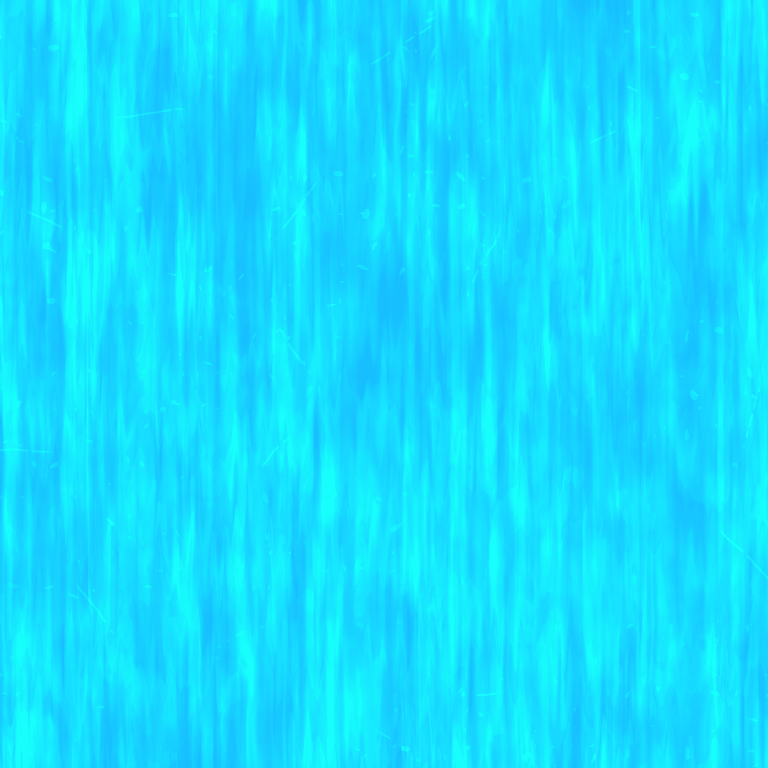
Reproduce this texture procedurally as a Shadertoy shader.

```glsl
float hash(vec2 p) {
    return fract(sin(dot(p, vec2(127.1, 311.7))) * 43758.5453);
}

float noise(vec2 p) {
    vec2 i = floor(p), f = fract(p);
    f = f * f * (3.0 - 2.0 * f);
    return mix(mix(hash(i), hash(i + vec2(1, 0)), f.x),
               mix(hash(i + vec2(0, 1)), hash(i + vec2(1, 1)), f.x), f.y);
}

float fbm(vec2 p) {
    float sum = 0.0, amp = 0.533;
    for (int i = 0; i < 4; i++) {
        sum += amp * noise(p);
        p = p * 2.03 + 17.3;
        amp *= 0.5;
    }
    return sum;
}

// One vertical strand: its tone changes along y from a random start
float strand(float column, float y, float seed) {
    float t = y + 40.0 * hash(vec2(column, seed));
    float i = floor(t);
    return mix(hash(vec2(column, i + seed)), hash(vec2(column, i + 1.0 + seed)),
               smoothstep(0.25, 0.75, t - i));
}

// Neighbouring strands; some meet at a crisp edge, some blend
float streaks(vec2 p, float scale, float seed) {
    p.x *= scale;
    float column = floor(p.x);
    float blend = hash(vec2(column, seed + 8.0));
    float soft = min(0.5, 0.0014 * scale * (1.0 + 4.0 * blend * blend));
    return mix(strand(column, p.y, seed), strand(column + 1.0, p.y, seed),
               smoothstep(0.5 - soft, 0.5 + soft, p.x - column)) - 0.5;
}

// Small tilted chips, at most one in each cell
float chips(vec2 p, float density, float seed) {
    vec2 cell = floor(p);
    float pick = hash(cell + seed);
    vec2 centre = 0.3 + 0.4 * vec2(hash(cell + seed + 3.1), hash(cell + seed + 7.7));
    float angle = 6.283 * hash(cell + seed + 11.3);
    vec2 d = mat2(cos(angle), sin(angle), -sin(angle), cos(angle)) * (fract(p) - centre);
    d.y *= 1.3 + 2.5 * hash(cell + seed + 5.9);
    float radius = 0.07 + 0.12 * pick / density;
    float edge = length(d) + 0.11 * (noise(p * 9.0) - 0.5);
    return step(pick, density) * (1.0 - smoothstep(radius - 0.025, radius + 0.025, edge));
}

// Thin broken scratches, mostly slanted or level
float scratches(vec2 p) {
    float mark = 0.0;
    for (int i = 0; i < 18; i++) {
        vec2 id = vec2(float(i), 4.0);
        vec2 d = p - vec2(hash(id), hash(id + 9.0));
        float angle = 2.4 * (hash(id + 21.0) - 0.4);
        float halfLength = 0.015 + 0.04 * hash(id + 33.0);
        vec2 q = vec2(dot(d, vec2(cos(angle), sin(angle))),
                      dot(d, vec2(-sin(angle), cos(angle))));
        q.y += 0.006 * (noise(vec2(q.x * 30.0, id.x)) - 0.5);
        float line = 1.0 - smoothstep(0.0006, 0.002, abs(q.y));
        line *= 1.0 - smoothstep(halfLength * 0.8, halfLength, abs(q.x));
        mark = max(mark, line * smoothstep(0.2, 0.5, noise(vec2(q.x * 130.0, id.x + 50.0))));
    }
    return mark;
}

void mainImage(out vec4 fragColor, in vec2 fragCoord) {
    vec2 uv = fragCoord / iResolution.xy;

    // Uneven strand widths, a slight wander and splintered ends
    vec2 grain = uv;
    grain.x += 0.03 * noise(vec2(uv.x * 14.0, 2.0)) + 0.008 * fbm(uv * vec2(9.0, 7.0));
    grain.y += 0.09 * (noise(uv * vec2(140.0, 7.0)) - 0.5);

    float tone = 1.1 * streaks(grain * vec2(1.0, 2.8), 17.0, 1.0);
    tone += 2.0 * streaks(grain * vec2(1.0, 4.5), 46.0, 23.0);
    tone += 2.0 * streaks(grain * vec2(1.0, 6.5), 105.0, 57.0);

    // Sparse hairlines, both pale and dark
    float hairline = streaks(grain * vec2(1.0, 9.0), 190.0, 83.0);
    tone += 8.0 * hairline * hairline * hairline;

    // Worn patches, ragged fibres and soft mottling
    float wear = fbm(uv * vec2(6.5, 5.0) + 5.0);
    tone += 3.1 * (wear - 0.5);
    tone += 2.9 * (fbm(grain * vec2(80.0, 15.0) + 31.0) - 0.5);
    tone += 2.0 * (fbm(uv * vec2(28.0, 20.0) + 70.0) - 0.5);

    // Torn flakes with clear outlines, densest where worn
    float flakes = fbm(grain * vec2(36.0, 15.0) + 12.0) + 0.5 * (wear - 0.5);
    tone += 0.65 * (smoothstep(0.53, 0.58, flakes) - 0.32);

    float green = 0.853 + 0.052 * tone + 0.004 * tone * tone;

    // Pale surface damage
    float cluster = smoothstep(0.3, 0.6, noise(uv * 7.0 + 90.0));
    green += 0.08 * cluster * chips(uv * 24.0, 0.3, 2.0);
    green += 0.07 * cluster * chips(uv * 43.0 + 0.4, 0.22, 15.0);
    green += 0.085 * scratches(uv);

    green = clamp(green, 0.75, 0.995);
    float blue = 1.0 - 0.01 * smoothstep(0.9, 0.94, green);
    fragColor = vec4(0.09, green, blue, 1.0);
}
```
